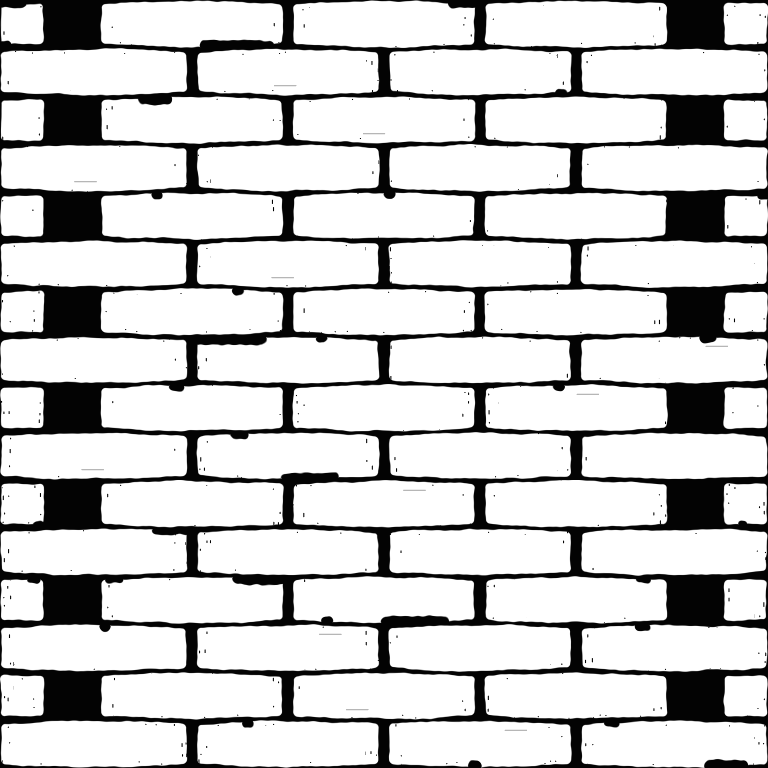
Reproduce this texture map procedurally as a WebGL 2 fragment shader.

```glsl
#version 300 es
precision highp float;
// Black and white running-bond brick wall with bulging worn bricks and two dark slotted columns.

uniform vec2 u_resolution;
out vec4 fragColor;

const vec3 BRICK_COLOR = vec3(1.0);
const vec3 MORTAR_COLOR = vec3(0.01);
const float ROWS = 16.0;
const float COLUMNS = 4.0;
const float JOINT_HALF = 0.0072;     // half width of the upright joints
const float BORDER = 0.0015;         // mortar left at the canvas sides
const float SLOT_START = 0.0565;     // dark slot, mirrored on the right
const float END_HALF_HEIGHT = 0.0256;
const float MID_HALF_HEIGHT = 0.0297;
const float CORNER_RADIUS = 0.005;
const float WOBBLE = 0.0026;
const float ROUGHNESS = 0.0013;
const float BIG_CHIP_CHANCE = 0.2;
const float SMALL_CHIP_CHANCE = 0.3;
const float HAIRLINE_CHANCE = 0.2;
const vec2 SPECK_CELL = vec2(0.008, 0.012);
const float SPECK_RADIUS = 0.0007;
const float SPECK_END_BAND = 0.017;
const float SPECK_BED_BAND = 0.006;

vec2 hash2(vec2 p) {
    vec3 q = fract(p.xyx * vec3(0.1031, 0.1030, 0.0973));
    q += dot(q, q.yzx + 33.33);
    return fract((q.xx + q.yz) * q.zy);
}

float gradientAt(vec2 corner, vec2 offset) {
    float angle = 6.28318 * hash2(corner).x;
    return dot(vec2(cos(angle), sin(angle)), offset);
}

float gradientNoise(vec2 p) {
    vec2 i = floor(p), f = fract(p);
    vec2 w = f * f * f * (f * (f * 6.0 - 15.0) + 10.0);
    vec2 e = vec2(0.0, 1.0);
    float low = mix(gradientAt(i, f), gradientAt(i + e.yx, f - e.yx), w.x);
    float high = mix(gradientAt(i + e.xy, f - e.xy), gradientAt(i + e.yy, f - e.yy), w.x);
    return mix(low, high, w.y);
}

float roundedBox(vec2 p, vec2 halfSize, float radius) {
    vec2 q = abs(p) - halfSize + radius;
    return length(max(q, 0.0)) + min(max(q.x, q.y), 0.0) - radius;
}

float segment(vec2 p, vec2 halfLength) {
    return length(max(abs(p) - halfLength, 0.0));
}

// Dots along the beds and short upright ticks near the brick ends.
float speckDistance(vec2 uv, vec2 inset) {
    vec2 cell = floor(uv / SPECK_CELL);
    vec2 place = hash2(cell + 11.0), kind = hash2(cell + 257.0);
    vec2 local = (fract(uv / SPECK_CELL) - 0.25 - 0.5 * place) * SPECK_CELL;
    float nearEnd = step(inset.x, SPECK_END_BAND);
    float nearBed = step(inset.y, SPECK_BED_BAND);
    float chance = max(0.2 * nearEnd, 0.13 * nearBed);
    float tick = 0.0022 * nearEnd * kind.y * kind.y;
    return kind.x < chance ? segment(local, vec2(0.0, tick)) - SPECK_RADIUS : 1.0;
}

void main() {
    vec2 uv = gl_FragCoord.xy / u_resolution;
    float pixel = 1.0 / min(u_resolution.x, u_resolution.y);

    // Brick layout: every other row is shifted by half a brick.
    float row = floor(uv.y * ROWS);
    float shifted = mod(row, 2.0);
    float column = floor(uv.x * COLUMNS + 0.5 * shifted);
    float cellLeft = (column - 0.5 * shifted) / COLUMNS;
    float cellRight = cellLeft + 1.0 / COLUMNS;
    float left = cellLeft < 0.01 ? BORDER : cellLeft + JOINT_HALF;
    float right = cellRight > 0.99 ? 1.0 - BORDER : cellRight - JOINT_HALF;
    bool isStub = cellLeft < -0.01 || cellRight > 1.01;
    if (cellLeft < -0.01) right = SLOT_START;
    if (cellRight > 1.01) left = 1.0 - SLOT_START;

    // Brick outline: bulging in the middle, uneven at the edges.
    vec2 brick = vec2(column, row);
    vec2 seed = hash2(brick + 3.0) * 50.0;
    vec2 p = uv - vec2(0.5 * (left + right), (row + 0.5) / ROWS);
    float halfWidth = 0.5 * (right - left);
    float along = min(abs(p.x) / halfWidth, 1.0);
    float bulge = isStub ? 0.15 : 1.0 - along * along;
    vec2 halfSize = vec2(halfWidth, mix(END_HALF_HEIGHT, MID_HALF_HEIGHT, bulge));
    float rough = gradientNoise(uv * 85.0 + seed) * ROUGHNESS;
    float d = roundedBox(p, halfSize, CORNER_RADIUS);
    d += gradientNoise(uv * 24.0 + seed) * WOBBLE + rough;

    // Chips bitten out of the beds: one long and one short per brick at most.
    for (int i = 0; i < 2; i++) {
        bool big = i == 0;
        vec2 pick = hash2(brick * 7.0 + float(i) * 31.0 + 5.0);
        vec2 shape = hash2(brick * 13.0 + float(i) * 17.0 + 9.0);
        float side = pick.y < 0.5 ? -1.0 : 1.0;
        vec2 center = vec2((shape.x * 2.0 - 1.0) * halfWidth, side * (END_HALF_HEIGHT + 0.002));
        float reach = big ? mix(0.008, 0.046, shape.y) : 0.006 * shape.y;
        float depth = big ? mix(0.005, 0.008, fract(pick.y * 9.0)) : 0.0055;
        float chip = segment(p - center, vec2(reach, 0.0)) - depth + 2.0 * rough;
        if (pick.x < (big ? BIG_CHIP_CHANCE : SMALL_CHIP_CHANCE)) d = max(d, -chip);
    }
    float ink = smoothstep(-0.75, 0.75, d / pixel);

    // Fine wear: specks and an occasional faint scratch.
    float speck = speckDistance(uv, halfSize - abs(p));
    ink = max(ink, clamp(0.5 - speck / pixel, 0.0, 1.0));
    vec2 scratch = hash2(brick * 19.0 + 2.0);
    vec2 scratchCenter = vec2((scratch.y - 0.5) * halfWidth, 0.018 * sign(scratch.y - 0.5));
    float hairline = segment(p - scratchCenter, vec2(0.014, 0.0)) - 0.0004;
    if (scratch.x < HAIRLINE_CHANCE && !isStub)
        ink = max(ink, 0.6 * clamp(0.5 - hairline / pixel, 0.0, 1.0));

    fragColor = vec4(mix(BRICK_COLOR, MORTAR_COLOR, ink), 1.0);
}
```
